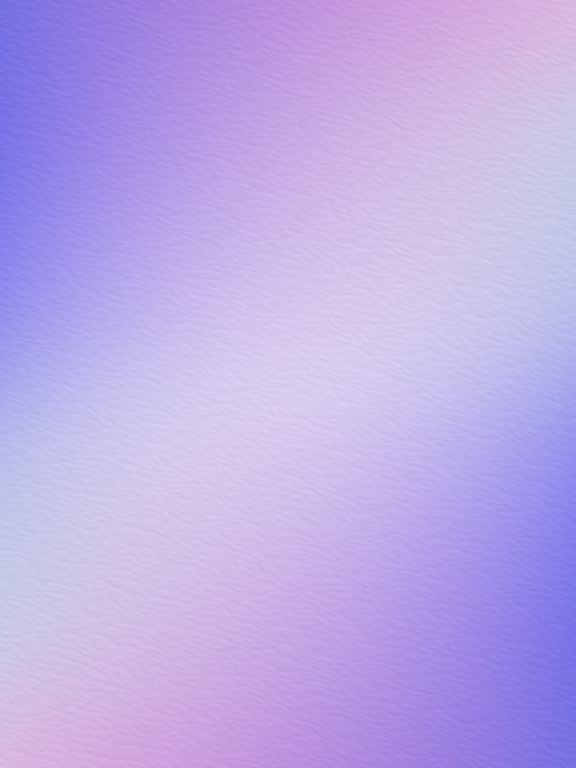
Reproduce this background procedurally as a Shadertoy shader.

```glsl
vec2 hash2(vec2 cell) {
    vec2 h = vec2(dot(cell, vec2(127.1, 311.7)), dot(cell, vec2(269.5, 183.3)));
    return fract(sin(h) * 43758.55);
}

// Cellular noise: distance to the nearest scattered point
float cellular(vec2 p) {
    vec2 cell = floor(p);
    float nearest = 4.0;
    for (int j = -1; j <= 1; j++) {
        for (int i = -1; i <= 1; i++) {
            vec2 neighbour = cell + vec2(i, j);
            vec2 offset = neighbour + hash2(neighbour) - p;
            nearest = min(nearest, dot(offset, offset));
        }
    }
    return sqrt(nearest);
}

// Paper height: slanted, stretched fibres bent by layered sines
float paperHeight(vec2 p) {
    p.y += 0.25 * p.x;
    p.y += 0.003 * sin(p.x * 37.0 + 3.0 * sin(p.y * 29.0));
    p.x += 0.006 * sin(p.y * 61.0 + p.x * 23.0);
    return 0.65 * cellular(p * vec2(42.0, 95.0))
         + 0.35 * cellular(p * vec2(75.0, 150.0) + 17.0);
}

// Colour down the left edge, smoothly interpolated from bottom to top
vec3 edgeColor(float y) {
    vec3 stops[6] = vec3[6](
        vec3(0.85, 0.72, 0.88), vec3(0.78, 0.79, 0.90), vec3(0.72, 0.74, 0.92),
        vec3(0.57, 0.56, 0.93), vec3(0.48, 0.46, 0.91), vec3(0.46, 0.44, 0.89));
    float position = clamp(y, 0.0, 1.0) * 5.0;
    int k = min(int(position), 4);
    float t = position - float(k);
    vec3 a = stops[max(k - 1, 0)], b = stops[k];
    vec3 c = stops[k + 1], d = stops[min(k + 2, 5)];
    return b + 0.5 * t * (c - a + t * (2.0 * a - 5.0 * b + 4.0 * c - d
             + t * (3.0 * (b - c) + d - a)));
}

// Pale lavender in the centre, orchid towards the top and bottom
vec3 middleColor(float y) {
    float h = 2.0 * y - 1.0;
    float fade = (sqrt(h * h + 0.02) - 0.14) / 0.87;
    return mix(vec3(0.845, 0.80, 0.935), vec3(0.735, 0.565, 0.87), fade);
}

void mainImage(out vec4 fragColor, in vec2 fragCoord) {
    vec2 uv = fragCoord / iResolution.xy;
    vec2 p = fragCoord / iResolution.x;

    // Quadratic blend across left, middle and right; the right edge is flipped
    float x = 2.0 * uv.x - 1.0;
    vec3 color = 0.5 * x * (x - 1.0) * edgeColor(uv.y)
               + (1.0 - x * x) * middleColor(uv.y)
               + 0.5 * x * (x + 1.0) * edgeColor(1.0 - uv.y);

    // Embossed paper grain lit from above
    vec2 light = vec2(0.0006, 0.0016);
    float relief = paperHeight(p + light) - paperHeight(p - light);
    color += 0.06 * relief;

    fragColor = vec4(clamp(color, 0.0, 1.0), 1.0);
}
```
